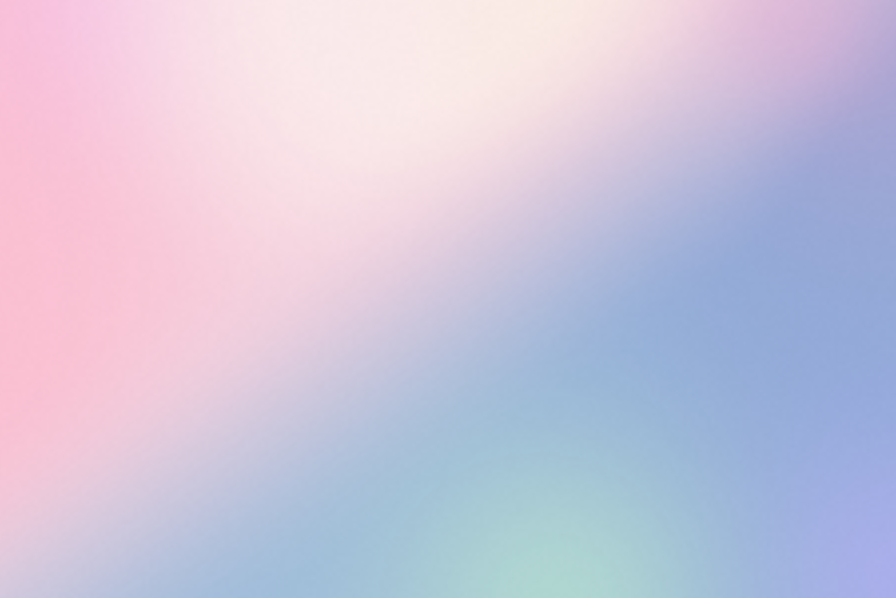
Write a Shadertoy shader that draws this background.

```glsl
// Soft pastel gradient: pink and cream over a mauve diagonal haze into blue, with a mint glow below.

// Round falloff: 1 at the centre, fading smoothly with distance.
float glow(vec2 p, vec2 centre, float radius) {
    vec2 q = (p - centre) / radius;
    return exp(-dot(q, q));
}

float hash(vec2 cell) {
    vec3 q = fract(cell.xyx * vec3(0.1031, 0.1030, 0.0973));
    q += dot(q, q.yzx + 33.33);
    return fract((q.x + q.y) * q.z);
}

// Smoothly interpolated random values on a unit grid.
float valueNoise(vec2 p) {
    vec2 cell = floor(p), f = fract(p);
    f = f * f * (3.0 - 2.0 * f);
    return mix(mix(hash(cell), hash(cell + vec2(1, 0)), f.x),
               mix(hash(cell + vec2(0, 1)), hash(cell + vec2(1, 1)), f.x), f.y);
}

// Upper left: rose at the edge, cream at the top, mauve toward the diagonal.
vec3 warmSide(vec2 p, float diagonal) {
    vec3 rose = mix(vec3(0.98, 0.755, 0.825), vec3(0.965, 0.82, 0.87), smoothstep(0.0, 0.55, p.x));
    rose += vec3(-0.01, 0.0, 0.05) * glow(p, vec2(0.18, 1.0), 0.22);
    float creamRadius = length((p - vec2(0.72, 1.0)) / vec2(0.70, 0.62));
    vec3 cream = mix(vec3(0.98, 0.915, 0.92), vec3(0.98, 0.92, 0.895), smoothstep(0.5, 1.0, p.x));
    vec3 warm = mix(rose, cream, 1.0 - smoothstep(0.25, 1.0, creamRadius));
    return mix(vec3(0.92, 0.81, 0.87), warm, smoothstep(0.0, 0.32, diagonal));
}

// Lower right: sky blue to periwinkle, with violet corners and mint.
vec3 coolSide(vec2 p) {
    vec3 blue = mix(vec3(0.625, 0.735, 0.855), vec3(0.565, 0.665, 0.845), smoothstep(0.4, 1.4, p.x));
    blue = mix(blue, vec3(0.66, 0.64, 0.82), glow(p, vec2(1.5, 1.0), 0.36));
    blue = mix(blue, vec3(0.66, 0.68, 0.92), glow(p, vec2(1.5, 0.03), 0.25));
    return mix(blue, vec3(0.69, 0.84, 0.82), glow(p, vec2(0.93, -0.02), 0.30));
}

void mainImage(out vec4 fragColor, in vec2 fragCoord) {
    // Height runs 0 to 1 and width 0 to 1.5.
    vec2 p = fragCoord / iResolution.xy * vec2(1.5, 1.0);

    // Wide diagonal blend, bending down toward the right edge.
    float diagonal = (p.y - 0.7 * p.x + 0.04) / 1.22;
    diagonal -= 0.09 * smoothstep(1.2, 1.5, p.x);
    vec3 color = mix(coolSide(p), warmSide(p, diagonal), smoothstep(-0.24, 0.20, diagonal));

    // Orchid haze near the upper right.
    color = mix(color, vec3(0.87, 0.70, 0.84), 0.6 * glow(p, vec2(1.33, 0.97), 0.15));

    // Faint grain.
    color += 0.008 * (valueNoise(p * 150.0) - 0.5);

    fragColor = vec4(color, 1.0);
}
```
